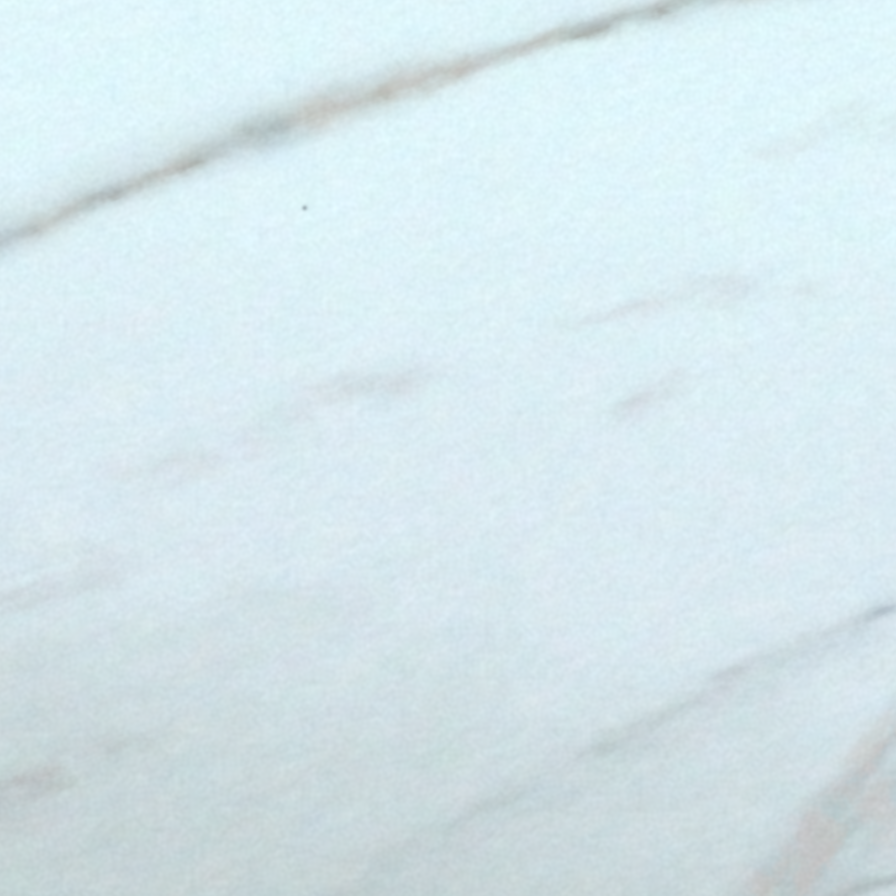
Give the GLSL for this texture, as a Shadertoy shader.

```glsl
// Pale blue-white marble with soft, broken diagonal veins of grey and beige.

vec2 hashGradient(vec2 cell) {
    vec3 h = fract(cell.xyx * vec3(0.1031, 0.1030, 0.0973));
    h += dot(h, h.yzx + 33.33);
    return fract((h.xx + h.yz) * h.zy) * 2.0 - 1.0;
}

float gradientNoise(vec2 p) {
    vec2 i = floor(p), f = fract(p);
    vec2 u = f * f * f * (f * (f * 6.0 - 15.0) + 10.0);
    vec2 e = vec2(0.0, 1.0);
    float low = mix(dot(hashGradient(i), f), dot(hashGradient(i + e.yx), f - e.yx), u.x);
    float high = mix(dot(hashGradient(i + e.xy), f - e.xy), dot(hashGradient(i + e.yy), f - e.yy), u.x);
    return mix(low, high, u.y);
}

float fbm(vec2 p) {
    float sum = 0.0, gain = 1.0;
    for (int i = 0; i < 4; i++) {
        sum += gain * gradientNoise(p);
        p = mat2(1.6, 1.2, -1.2, 1.6) * p + 7.3;
        gain *= 0.55;
    }
    return sum;
}

float ridge(float d, float width) {
    return exp(-d * d / (width * width));
}

// Straight smear from a to b that fades out towards both ends.
float wisp(vec2 p, vec2 a, vec2 b, float width) {
    vec2 along = b - a;
    float t = dot(p - a, along) / dot(along, along);
    float d = length(p - a - along * clamp(t, 0.0, 1.0));
    return ridge(d, width) * smoothstep(-0.15, 0.35, t) * (1.0 - smoothstep(0.65, 1.15, t));
}

// Start and end of each faint streak.
const vec4 wisps[10] = vec4[10](
    vec4(0.11, 0.47, 0.32, 0.51), vec4(0.28, 0.52, 0.51, 0.60),
    vec4(0.60, 0.63, 0.78, 0.665), vec4(0.74, 0.68, 0.93, 0.675),
    vec4(0.67, 0.53, 0.78, 0.59), vec4(0.83, 0.81, 0.96, 0.88),
    vec4(-0.08, 0.06, 0.12, 0.15), vec4(-0.08, 0.10, 0.20, 0.19),
    vec4(-0.05, 0.32, 0.16, 0.38), vec4(0.92, 0.87, 1.06, 0.86));

void mainImage(out vec4 fragColor, in vec2 fragCoord) {
    vec2 uv = fragCoord / iResolution.xy;
    vec2 grainUv = mat2(0.94, -0.34, 0.34, 0.94) * uv;
    float cloud = fbm(grainUv * vec2(3.0, 8.0));
    float streak = fbm(grainUv * vec2(12.0, 36.0) + 4.0);
    float patches = fbm(uv * 17.0 + 31.0);
    float warp = fbm(uv * 7.0 + 11.0);
    float fray = fbm(grainUv * vec2(24.0, 45.0) + 60.0);

    // Light falls off towards the lower edge, most at the left
    float shade = 1.0 - uv.y + 0.22 * (0.45 - uv.x) * (1.0 - uv.y) + 0.09 * cloud;
    vec3 color = mix(vec3(0.878, 0.966, 0.986), vec3(0.856, 0.919, 0.947), smoothstep(0.08, 0.6, shade));
    color = mix(color, vec3(0.775, 0.829, 0.837), smoothstep(0.56, 1.03, shade));
    color -= 0.016 * streak * smoothstep(0.1, 0.8, shade);

    // Faint broken streaks
    vec2 bent = uv + vec2(0.0, 0.016 * warp + 0.010 * fray);
    float faint = 0.0;
    for (int i = 0; i < 10; i++) {
        float width = 0.017 + 0.006 * sin(float(i) * 2.4);
        faint += wisp(bent, wisps[i].xy, wisps[i].zw, width);
    }
    color -= vec3(0.032, 0.050, 0.053) * faint * clamp(0.65 + 0.9 * streak + 0.8 * patches, 0.0, 1.5);

    // Main vein: frayed body with a hazy upper side
    float tint = smoothstep(-0.2, 0.35, gradientNoise(vec2(uv.x * 8.0 + 2.0, uv.y * 5.0)));
    float d = 0.93 * (uv.y - 0.730 - 0.45 * uv.x + 0.130 * uv.x * uv.x) + 0.008 * warp + 0.004 * fray;
    float body = 0.0145 + 0.004 * sin(uv.x * 13.0 + 3.0) + 0.003 * patches;
    float haze = ridge(d - 0.010, 0.030) * (1.0 - 0.7 * smoothstep(0.25, 0.6, uv.x));
    color = mix(color, vec3(0.77, 0.83, 0.845), 0.48 * haze);
    vec3 veinColor = mix(vec3(0.68, 0.73, 0.74), vec3(0.73, 0.725, 0.70), tint);
    color = mix(color, veinColor, ridge(d, body) * clamp(0.75 + 0.35 * streak + 0.3 * patches, 0.3, 0.92));
    float core = ridge(d + 0.005, 0.005) * smoothstep(0.1, 0.6, patches + 0.4 * streak);
    color = mix(color, vec3(0.60, 0.60, 0.58), 0.40 * core);

    // Lower vein: faint and patchy, rising to the right edge
    float run = uv.x - 0.38;
    d = 0.87 * (uv.y - 0.62 * run + 0.15 * run * run) + 0.010 * warp + 0.006 * fray;
    float lower = 0.6 * ridge(d, 0.012) + 0.35 * ridge(d + 0.018, 0.028);
    color = mix(color, vec3(0.70, 0.74, 0.755), lower * clamp(0.46 + 0.35 * streak + 0.3 * patches, 0.15, 0.7));
    float fleck = ridge(uv.x - 0.985, 0.018) * ridge(d, 0.006);
    color = mix(color, vec3(0.60, 0.66, 0.70), 0.5 * fleck);

    // Broad smoky band in the lower right corner, split into strands
    d = 0.66 * (uv.y - 1.15 * (uv.x - 0.82)) + 0.014 * warp + 0.008 * fray;
    float band = (1.0 - smoothstep(-0.03, 0.03, d)) * smoothstep(-0.13, -0.04, d);
    float strands = gradientNoise(vec2(d * 42.0, uv.x * 9.0)) + 0.5 * patches;
    vec3 smoke = mix(vec3(0.67, 0.72, 0.73), vec3(0.745, 0.735, 0.73), smoothstep(-0.2, 0.3, patches));
    color = mix(color, smoke, band * clamp(0.6 + 0.65 * strands, 0.15, 0.9));
    d = uv.y - 0.3 * (uv.x - 0.93) + 0.006 * warp + 0.004 * fray;
    color = mix(color, vec3(0.62, 0.66, 0.68), 0.5 * ridge(d, 0.008) * smoothstep(0.88, 0.97, uv.x));

    // Lone dark speck
    color = mix(color, vec3(0.58, 0.64, 0.67), 0.8 * ridge(length(uv - vec2(0.34, 0.768)), 0.003));

    // Pink and green mottling, then fine grain
    vec2 m = grainUv * vec2(18.0, 26.0);
    color += vec3(fbm(m), fbm(m + 40.0), fbm(m + 80.0)) * vec3(0.023, 0.013, 0.016);
    color += 0.024 * gradientNoise(grainUv * vec2(60.0, 95.0)) + 0.030 * gradientNoise(uv * 170.0);

    fragColor = vec4(clamp(color, 0.0, 1.0), 1.0);
}
```
